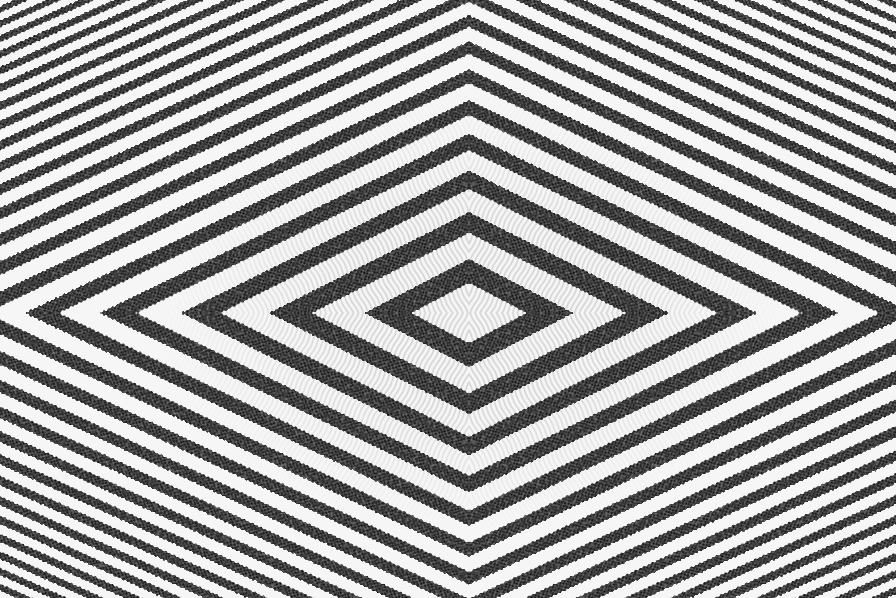
Reproduce this pattern procedurally as a Shadertoy shader.

```glsl
#define CENTER vec2(0.5234, 0.4766)
#define RING_COUNT 6.06
#define RING_GROWTH 1.69
#define DARK_SHARE 0.46
#define HATCH_PITCH 0.0078
#define GRAIN_SIZE 0.0048
#define EDGE_WOBBLE 0.0014
#define PAPER 0.965
#define INK 0.25

const float TAU = 6.28318;

float hash(vec2 p) {
    p = fract(p * vec2(0.1031, 0.1137));
    p += dot(p, p.yx + 33.33);
    return fract((p.x + p.y) * p.x * 17.0);
}

// Distance to the nearest jittered point of a cell grid
float cellular(vec2 p) {
    vec2 cell = floor(p), local = fract(p);
    float nearest = 1.0;
    for (int j = -1; j <= 1; j++)
    for (int i = -1; i <= 1; i++) {
        vec2 offset = vec2(i, j);
        vec2 id = cell + offset;
        vec2 jitter = vec2(hash(id + 7.0), hash(id + 71.0));
        nearest = min(nearest, length(offset + jitter - local));
    }
    return nearest;
}

// Diamond distance whose outer rings become slightly flatter
float diamond(vec2 q) {
    float slope = 0.43 + 0.105 * exp(-2.05 * (q.y + 0.5 * q.x));
    return q.y + slope * q.x;
}

void mainImage(out vec4 fragColor, in vec2 fragCoord) {
    // Mirror all four quadrants about the centre
    vec2 q = abs(fragCoord - CENTER * iResolution.xy) / iResolution.y;
    float along = dot(q, vec2(0.894, -0.447));
    float across = dot(q, vec2(0.447, 0.894));

    // Rings crowd together as they grow, with frayed edges
    float fray = sin(along * TAU / HATCH_PITCH) * 0.6
               + sin(along * 410.0 + across * 230.0) * 0.4;
    float d = diamond(q) + EDGE_WOBBLE * fray;
    float phase = RING_COUNT * (exp(RING_GROWTH * d) - 1.0);
    float soft = RING_COUNT * RING_GROWTH * exp(RING_GROWTH * d) / iResolution.y;
    float edge = abs(fract(phase) - 1.0 + 0.5 * DARK_SHARE) - 0.5 * DARK_SHARE;
    float dark = 1.0 - smoothstep(-0.6 * soft, 0.6 * soft, edge);

    // Woven ink: crossed threads broken by cellular grain
    float weave = sin(along * TAU / HATCH_PITCH)
                * sin(across * TAU / (HATCH_PITCH * 0.9));
    float grain = cellular(q / GRAIN_SIZE) - 0.45;
    float ink = clamp(INK + 0.09 * weave + 0.28 * grain, 0.06, 0.65);

    // Pale thread hatching fades away from the centre
    float fade = 1.0 - smoothstep(0.12, 0.40, length(q * vec2(0.7, 1.0)));
    float hatch = 0.5 + 0.5 * sin(along * TAU / HATCH_PITCH
                                + 0.8 * sin(across * 160.0));
    float paper = PAPER - 0.13 * fade * hatch * hatch;

    fragColor = vec4(vec3(mix(paper, ink, dark)), 1.0);
}
```
